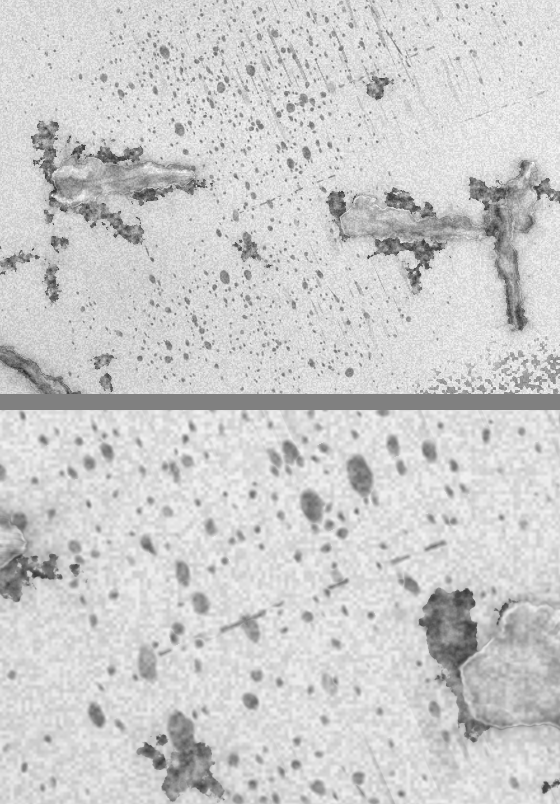
Top: the whole. Bottom: its middle third, enlarged.
Reproduce this texture procedurally as a WebGL 1 fragment shader.

```glsl
precision highp float;
// Electron-microscope view of a pale metal surface: grainy ground, slanted
// specks and scratches, crumbly debris and a few folded flakes.
// Specks are jittered grid cells; flakes and debris are noise-warped capsules.
uniform vec2 u_resolution;

const float GROUND = 0.862;       // pale surface
const float GRAIN = 0.15;         // fine detector noise
const float SPECK_TONE = 0.50;
const float DEBRIS_DARK = 0.30;
const float DEBRIS_LIGHT = 0.70;
const float SOFT = 0.0022;        // edge softness, in canvas heights
const vec2 STREAK = vec2(0.40, -0.917);  // common slant of the marks

float ragged;   // coarse edge noise, shared by all shapes
float mottle;   // fine surface noise

float hash(vec2 p) {
  vec3 q = fract(vec3(p.xyx) * 0.1031);
  q += dot(q, q.yzx + 33.33);
  return fract((q.x + q.y) * q.z);
}

float noise(vec2 p) {
  vec2 i = floor(p), f = fract(p);
  f = f * f * (3.0 - 2.0 * f);
  return mix(mix(hash(i), hash(i + vec2(1, 0)), f.x),
             mix(hash(i + vec2(0, 1)), hash(i + vec2(1, 1)), f.x), f.y);
}

float fbm(vec2 p) {
  float sum = 0.0, amp = 0.533;
  for (int i = 0; i < 4; i++) {
    sum += amp * noise(p);
    p = mat2(1.6, 1.2, -1.2, 1.6) * p + 17.3;
    amp *= 0.5;
  }
  return sum;
}

float cover(float d) { return smoothstep(SOFT, -SOFT, d); }

float blob(vec2 p, vec2 centre, vec2 spread) {
  vec2 q = (p - centre) / spread;
  return exp(-dot(q, q));
}

// Tapered capsule: distance, position along (0..1), position across (-1..1)
vec3 taper(vec2 p, vec2 a, vec2 b, float ra, float rb) {
  vec2 axis = b - a;
  float t = clamp(dot(p - a, axis) / dot(axis, axis), 0.0, 1.0);
  float r = mix(ra, rb, t);
  vec2 q = p - a - axis * t;
  return vec3(length(q) - r, t, dot(q, normalize(vec2(-axis.y, axis.x))) / r);
}

// Slanted specks, one per jittered cell
float specks(vec2 p, float cell, float fill) {
  vec2 g = vec2(dot(p, vec2(-STREAK.y, STREAK.x)), dot(p, STREAK));
  vec2 size = cell * vec2(1.0, 1.5);
  vec2 id = floor(g / size);
  float pick = hash(id + cell * 900.0), h = hash(id + 71.7);
  vec2 jitter = vec2(h, hash(id + 133.1)) - 0.5;
  vec2 q = (fract(g / size) - 0.5 - 0.42 * jitter) * size;
  float present = smoothstep(0.0, 0.12, fill - pick);
  float r = cell * mix(0.12, 0.26, hash(id + 211.9)) * present;
  return present * cover(length(q * vec2(1.0, mix(0.5, 1.0, h))) - r);
}

// Broken hairline
float scratch(vec2 p, vec2 a, vec2 b) {
  float d = taper(p, a, b, 0.002, 0.002).x + ragged * 0.008;
  return cover(d) * smoothstep(0.35, 0.65, noise(p * 75.0));
}

float debris(float tone, vec2 p, vec2 a, vec2 b, float r) {
  float d = taper(p, a, b, r, r * 0.7).x + ragged * 0.085 + mottle * 0.03;
  float shade = mix(DEBRIS_DARK, DEBRIS_LIGHT, clamp(0.5 + mottle * 1.9 - ragged * 0.5, 0.0, 1.0));
  tone *= 1.0 - 0.1 * exp(-max(d, 0.0) / 0.012);
  return mix(tone, shade, cover(d));
}

float flake(float tone, vec2 p, vec2 a, vec2 b, float ra, float rb, float light) {
  vec3 s = taper(p, a, b, ra, rb);
  float d = s.x + ragged * 0.045;
  float fold = fbm(vec2(s.y * 4.0, s.z * 1.7 + ragged * 1.5) + a * 30.0) - 0.5;
  float shade = light + fold * 0.75 + mottle * 0.2 + 0.05 * s.z;
  shade -= 0.20 * smoothstep(-0.018, 0.0, d);
  shade += 0.22 * exp(-pow((d + 0.003) / 0.003, 2.0));
  tone *= 1.0 - 0.2 * exp(-max(d, 0.0) / 0.012);
  return mix(tone, shade, cover(d));
}

void main() {
  vec2 p = gl_FragCoord.xy / u_resolution.y;
  ragged = fbm(p * 34.0) - 0.5;
  mottle = fbm(p * 95.0 + 40.0) - 0.5;
  vec2 w = p + 0.018 * (vec2(noise(p * 14.0), noise(p * 14.0 + 50.0)) - 0.5);

  // Ground, brighter towards the right
  float tone = GROUND + 0.06 * (fbm(p * 3.0) - 0.5) + 0.025 * (p.x - 0.7);
  tone -= 0.035 * blob(p, vec2(0.3, 0.1), vec2(0.5, 0.3));

  // Specks, from fine to coarse
  float density = 0.07 + 0.42 * blob(p, vec2(0.56, 0.83), vec2(0.30, 0.22))
    + 0.25 * blob(p, vec2(0.70, 0.56), vec2(0.15, 0.2))
    + 0.36 * blob(p, vec2(0.62, 0.17), vec2(0.32, 0.16))
    + 0.18 * blob(p, vec2(1.1, 0.93), vec2(0.3, 0.14));
  density *= 0.5 + fbm(p * 9.0);
  float cell = 0.012, marks = 0.0;
  for (int i = 0; i < 4; i++) {
    marks = max(marks, specks(p + ragged * 0.009, cell, density));
    cell *= 1.55;
    density *= 0.82;
  }
  // Fine slanted streaks and longer scratches
  vec2 along = vec2(dot(p, vec2(-STREAK.y, STREAK.x)) * 150.0, dot(p, STREAK) * 16.0);
  float zone = blob(p, vec2(0.9, 0.27), vec2(0.17, 0.13)) + blob(p, vec2(0.8, 0.88), vec2(0.4, 0.2));
  marks = max(marks, 0.6 * zone * smoothstep(0.74, 0.9, noise(along)));
  float lines = scratch(p, vec2(0.61, 0.46), vec2(0.85, 0.555));
  lines = max(lines, 0.5 * scratch(p, vec2(1.17, 0.69), vec2(1.39, 0.77)));
  lines = max(lines, scratch(p, vec2(0.93, 1.0), vec2(1.04, 0.83)));
  lines = max(lines, scratch(p, vec2(0.36, 0.40), vec2(0.435, 0.20)));
  lines = max(lines, scratch(p, vec2(0.76, 0.37), vec2(0.86, 0.235)));
  lines = max(lines, 0.7 * scratch(p, vec2(0.72, 0.72), vec2(1.1, 0.88)));
  tone = mix(tone, SPECK_TONE + mottle * 0.3, 0.9 * max(marks, lines));

  // Peppered corner
  float pepper = smoothstep(-0.04, 0.14, 0.03 + 0.33 * (p.x - 0.9) - p.y + ragged * 0.15);
  pepper *= smoothstep(0.85, 1.05, p.x);
  tone = mix(tone, 0.53, 0.85 * smoothstep(-0.08, 0.08, noise(p * 145.0) - 1.0 + 0.5 * pepper) * pepper);

  // Left flake with its crumbs
  tone = debris(tone, w, vec2(0.12, 0.66), vec2(0.16, 0.50), 0.026);
  tone = debris(tone, w, vec2(0.20, 0.60), vec2(0.33, 0.60), 0.022);
  tone = debris(tone, w, vec2(0.22, 0.48), vec2(0.34, 0.40), 0.028);
  tone = debris(tone, w, vec2(0.36, 0.51), vec2(0.52, 0.535), 0.018);
  tone = flake(tone, w, vec2(0.20, 0.545), vec2(0.49, 0.553), 0.066, 0.014, 0.67);
  tone = debris(tone, w, vec2(0.0, 0.34), vec2(0.14, 0.35), 0.016);
  tone = debris(tone, w, vec2(0.14, 0.43), vec2(0.127, 0.23), 0.012);

  // Middle flake
  tone = debris(tone, w, vec2(1.0, 0.495), vec2(1.09, 0.46), 0.024);
  tone = debris(tone, w, vec2(0.97, 0.38), vec2(1.11, 0.37), 0.021);
  tone = debris(tone, w, vec2(1.07, 0.38), vec2(1.05, 0.26), 0.018);
  tone = debris(tone, w, vec2(0.86, 0.47), vec2(0.88, 0.43), 0.034);
  tone = flake(tone, w, vec2(0.91, 0.445), vec2(1.21, 0.41), 0.043, 0.025, 0.70);

  // Right upright flake
  tone = debris(tone, w, vec2(1.22, 0.51), vec2(1.41, 0.51), 0.025);
  tone = flake(tone, w, vec2(1.335, 0.56), vec2(1.315, 0.45), 0.025, 0.050, 0.70);
  tone = flake(tone, w, vec2(1.275, 0.45), vec2(1.31, 0.18), 0.030, 0.020, 0.56);

  // Corner flake and loose clumps
  tone = flake(tone, w, vec2(0.0, 0.11), vec2(0.18, -0.02), 0.022, 0.034, 0.53);
  tone = debris(tone, w, vec2(0.265, 0.08), vec2(0.28, 0.0), 0.019);
  tone = debris(tone, w, vec2(0.64, 0.37), vec2(0.68, 0.335), 0.015);
  tone = debris(tone, w, vec2(0.955, 0.785), vec2(0.96, 0.765), 0.016);

  tone += GRAIN * (noise(p * 310.0) - 0.5);
  gl_FragColor = vec4(vec3(clamp(tone, 0.0, 1.0)), 1.0);
}
```
